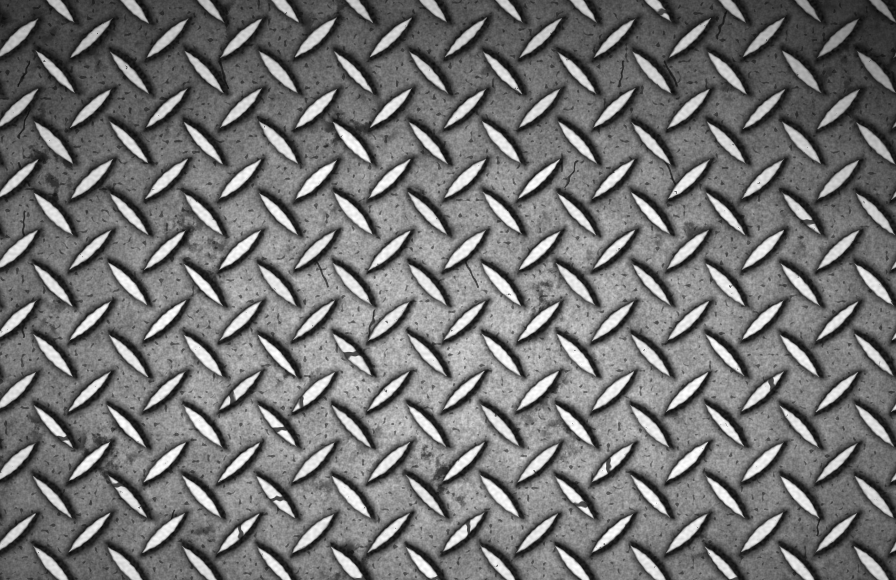
Write a WebGL 1 fragment shader that draws this texture.

```glsl
precision highp float;
// Worn steel tread plate: raised lens studs in two alternating diagonals, with grime, pits and scratches.

uniform vec2 u_resolution;

const float REPEATS = 12.0;                 // stud pairs across the canvas
const vec2 PITCH = vec2(1.0, 0.947);        // size of one repeat
const float SKEW = 0.005;                   // sideways drift of the rows
const vec2 FALLING_POS = vec2(0.735, 0.023); // stud centres, in repeats
const vec2 RISING_POS = vec2(0.235, 0.536);
const vec2 FALLING_AXIS = vec2(0.68, 0.733);
const vec2 RISING_AXIS = vec2(0.726, -0.688);
const vec2 FALLING_SHADE = vec2(0.028, -0.020);
const vec2 RISING_SHADE = vec2(0.016, 0.017);
const vec2 FACE = vec2(0.380, 0.070);       // half length, half width
const vec2 FLANK = vec2(0.425, 0.104);
const float SHADOW_REACH = 0.13;
const float DAMAGE_CHANCE = 0.09;
const float SCRATCH_CHANCE = 0.04;

const vec3 STEEL = vec3(0.69);
const vec3 POLISHED = vec3(0.97);
const vec3 FLANK_DARK = vec3(0.085);
const vec3 GRIME = vec3(0.12);

float hash(vec2 p) {
  p = fract(p * vec2(0.1031, 0.1137));
  p += dot(p, p.yx + 33.33);
  return fract((p.x + p.y) * p.x * 91.7);
}

vec2 gradient(vec2 cell) {
  float a = 6.2832 * hash(cell);
  return vec2(cos(a), sin(a));
}

float noise(vec2 p) {
  vec2 i = floor(p), f = fract(p);
  vec2 u = f * f * f * (f * (f * 6.0 - 15.0) + 10.0);
  vec2 e = vec2(0.0, 1.0);
  return mix(
    mix(dot(gradient(i), f), dot(gradient(i + e.yx), f - e.yx), u.x),
    mix(dot(gradient(i + e), f - e), dot(gradient(i + 1.0), f - 1.0), u.x), u.y);
}

float fbm(vec2 p) {
  float sum = 0.0, amp = 0.6;
  for (int i = 0; i < 4; i++) {
    sum += amp * noise(p);
    p = mat2(1.6, 1.2, -1.2, 1.6) * p + 17.3;
    amp *= 0.55;
  }
  return sum;
}

// Distance to a lens whose long axis is x; size holds its half extents.
float lens(vec2 p, vec2 size) {
  p = abs(p);
  float r = dot(size, size) / (2.0 * size.y);
  float c = r - size.y;
  bool pastTip = (p.x - size.x) * c > p.y * size.x;
  return pastTip ? length(p - vec2(size.x, 0.0)) : length(p + vec2(0.0, c)) - r;
}

float segment(vec2 p, vec2 halfLine) {
  return length(p - halfLine * clamp(dot(p, halfLine) / dot(halfLine, halfLine), -1.0, 1.0));
}

vec3 addStud(vec3 col, vec2 p, vec2 pos, vec2 axis, vec2 shade, float light, float px) {
  vec2 g = p / PITCH - pos + 0.5;
  vec2 id = floor(g) + pos * 37.0 + 60.0;
  vec2 q = (fract(g) - 0.5) * PITCH;
  q += 0.02 * (vec2(hash(id + 3.1), hash(id + 8.7)) - 0.5);
  mat2 toLocal = mat2(axis.x, -axis.y, axis.y, axis.x);
  vec2 face = toLocal * q;
  vec2 flank = toLocal * (q - shade);
  float rough = noise(p * 13.0);

  // Contact shadow and dark sloped sides
  float dFlank = lens(flank, FLANK) + 0.018 * rough;
  float shadow = 1.0 - smoothstep(0.0, SHADOW_REACH, dFlank);
  col *= 1.0 - 0.5 * shadow * shadow;
  vec3 side = FLANK_DARK * (1.0 + 1.2 * noise(p * 24.0));
  col = mix(col, side, 0.92 * (1.0 - smoothstep(-px, px + 0.015, dFlank)));

  // Polished top, some with a gouge across it
  vec2 size = FACE * vec2(1.0, 0.88 + 0.24 * hash(id + 5.3));
  float dFace = lens(face, size) + 0.012 * rough;
  float top = 1.0 - smoothstep(-px, px, dFace);
  float along = face.x + 0.7 * face.y + 0.05 * rough;
  float cut = abs(along - 0.45 * (hash(id + 11.9) - 0.5));
  float gouge = step(hash(id + 21.7), DAMAGE_CHANCE) * (1.0 - smoothstep(0.02, 0.04 + px, cut));
  float chips = smoothstep(0.34, 0.5, fbm(p * 8.0 + 40.0));
  float tone = mix(0.55, 1.0, light) * (0.93 + 0.07 * hash(id + 2.3));
  tone *= 1.0 + 0.12 * noise(p * vec2(17.0, 21.0));
  tone *= 1.0 - 0.22 * smoothstep(-0.03, 0.0, dFace);
  vec3 metal = mix(POLISHED * tone, FLANK_DARK * 2.0, max(0.85 * gouge, 0.7 * chips));
  return mix(col, metal, top);
}

void main() {
  float px = REPEATS / u_resolution.x;
  vec2 uv = gl_FragCoord.xy / u_resolution;
  vec2 p = vec2(gl_FragCoord.x, u_resolution.y - gl_FragCoord.y) * px;
  p.x += SKEW * p.y;

  // Pool of light, brightest a little below the centre
  vec2 away = (uv - vec2(0.50, 0.38)) * vec2(1.15, 1.25);
  float light = exp(-1.25 * dot(away, away));
  float dim = smoothstep(0.75, 1.05, uv.x) * smoothstep(0.5, 1.0, uv.y);

  // Mottled, grainy plate
  float mottle = fbm(p * 1.7);
  float grain = noise(p * 15.0) + noise(p * 25.0 + 9.0) + 0.8 * noise(p * 39.0 + 23.0);
  vec3 col = STEEL * light * (1.0 - 0.25 * dim) * (1.0 + 0.28 * mottle + 0.18 * grain);

  // Grime patches and fine pits, heavier to the left and top
  float wear = 0.10 * (1.0 - uv.x) + 0.06 * uv.y;
  float patchy = smoothstep(0.16, 0.42, fbm(p * 0.75 + 5.0) + wear);
  float blotch = smoothstep(-0.08, 0.28, fbm(p * 5.0 + 30.0));
  col = mix(col, GRIME, 0.75 * patchy * blotch);
  float pits = smoothstep(0.30, 0.55, noise(p * 14.0 + 70.0) + 0.4 * wear);
  col *= 1.0 - 0.45 * pits;

  // Short scratches, one per chosen cell
  vec2 cell = floor(p * 1.5);
  vec2 s = fract(p * 1.5) - 0.5;
  vec2 slant = vec2(0.3 * (hash(cell + 4.7) - 0.5), 0.25);
  float dScratch = segment(s + 0.06 * noise(p * 9.0), slant);
  float scratched = step(hash(cell + 91.3), SCRATCH_CHANCE);
  col *= 1.0 - 0.6 * scratched * (1.0 - smoothstep(0.006, 0.02 + px, dScratch));

  float studLight = clamp(light * 1.3 - 0.6 * dim, 0.0, 1.0);
  col = addStud(col, p, FALLING_POS, FALLING_AXIS, FALLING_SHADE, studLight, px);
  col = addStud(col, p, RISING_POS, RISING_AXIS, RISING_SHADE, studLight, px);
  gl_FragColor = vec4(clamp(col, 0.0, 1.0), 1.0);
}
```
